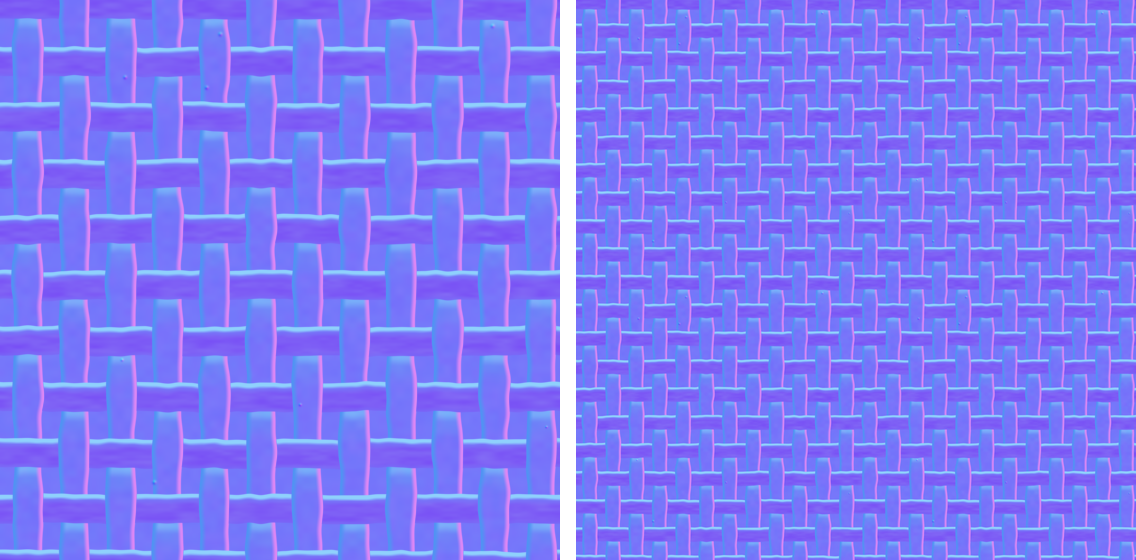
Left, the tile; right, the same tile 2 across and 2 down.
Give the GLSL for this texture map, as a Shadertoy shader.

```glsl
// Normal map of a plain basket weave: 12 upright and 10 level bands, each going
// over and under in turn. Facing directions are blended as colours per band;
// wrapping noise bends the edges, streaks the faces and scatters small pits.

const vec2 GRID = vec2(12.0, 10.0);

float hash(vec2 p) {
    return fract(sin(dot(p, vec2(127.1, 311.7))) * 43758.5453);
}

// Value noise that repeats after a whole number of cells
float noise(vec2 p, vec2 period) {
    vec2 i = floor(p), f = p - i;
    f = f * f * (3.0 - 2.0 * f);
    vec2 a = mod(i, period), b = mod(i + 1.0, period);
    return mix(mix(hash(a), hash(vec2(b.x, a.y)), f.x),
               mix(hash(vec2(a.x, b.y)), hash(b), f.x), f.y);
}

// Signed noise over the unit tile
float grain(vec2 uv, vec2 freq) {
    return noise(uv * freq, freq) - 0.5;
}

// Nearest whole number to x with the same parity as n
float nearestLike(float x, float n) {
    float m = mod(n, 2.0);
    return 2.0 * floor((x - m) * 0.5 + 0.5) + m;
}

// Upright band: e holds the distances inside its left and right edges
vec3 uprightColor(vec2 e, float y, vec2 uv) {
    vec3 col = mix(vec3(0.465, 0.455, 0.98), vec3(0.43, 0.53, 0.97),
                   smoothstep(0.01, 0.07, y));
    col = mix(col, vec3(0.48, 0.69, 0.98), 0.9 * smoothstep(0.054, 0.072, y));
    col.rg += 0.035 * vec2(grain(uv, vec2(70.0, 50.0)), grain(uv + 0.37, vec2(60.0, 80.0)));
    col = mix(col, vec3(0.31, 0.58, 0.95), 1.0 - smoothstep(0.001, 0.012, e.x));
    return mix(col, vec3(0.87, 0.53, 0.96), 1.0 - smoothstep(0.002, 0.011, e.y));
}

// Level band: y is the height above its centre line
vec3 levelColor(float y, vec2 uv) {
    float streak = grain(uv, vec2(30.0, 110.0)) + 0.4 * grain(uv, vec2(64.0, 200.0));
    vec3 col = vec3(0.49, 0.365, 0.96);
    col.rg += streak * vec2(0.03, 0.08);
    col = mix(col, vec3(0.465, 0.47, 0.975), 0.9 * smoothstep(0.005, 0.018, y));
    col = mix(col, vec3(0.47, 0.43, 0.97), 0.6 * smoothstep(0.017, 0.026, -y));
    float rim = smoothstep(0.0145, 0.0215, y + 0.002 * streak);
    return mix(col, vec3(0.56, 0.82, 0.99), rim);
}

// Small dents, in very few of the cells
vec2 pits(vec2 uv) {
    vec2 cell = floor(uv * GRID), id = mod(cell, GRID);
    vec2 centre = 0.2 + 0.6 * vec2(hash(id + 3.1), hash(id + 7.7));
    vec2 d = (uv * GRID - cell - centre) / GRID / (0.002 + 0.0015 * hash(id + 5.3));
    return step(0.94, hash(id + 11.9)) * 0.35 * d * exp(-dot(d, d));
}

void mainImage(out vec4 fragColor, in vec2 fragCoord) {
    vec2 uv = fragCoord / iResolution.xy;
    float soft = max(0.0016, 0.8 / min(iResolution.x, iResolution.y));
    vec2 p = uv * GRID - vec2(0.594, 0.906);
    vec2 cell = floor(p + 0.5);

    // Upright band: bulges at each crossing, with its own wavering edges
    float overRow = nearestLike(p.y, cell.x);
    vec2 d = (p - vec2(cell.x, overRow)) / GRID;
    float halfWidth = 0.0264 + 0.0018 * cos(d.y * 42.0 - 0.4);
    vec2 waver = vec2(noise(vec2(cell.x * 2.0, p.y * 3.0), vec2(24.0, 30.0)),
                      noise(vec2(cell.x * 2.0 + 1.0, p.y * 3.0), vec2(24.0, 30.0)));
    vec2 edge = halfWidth + vec2(d.x, -d.x) + 0.0036 * (waver - 0.5);
    float upright = smoothstep(-soft, soft, min(edge.x, edge.y));

    // Level band: each visible piece is shifted and tilted a little
    float overColumn = nearestLike(p.x, cell.y + 1.0);
    vec2 piece = mod(vec2(overColumn, cell.y), GRID);
    float y = (p.y - cell.y) / GRID.y;
    y += 0.003 * (hash(piece) - 0.5);
    y += 0.05 * (hash(piece + 2.3) - 0.5) * (p.x - overColumn) / GRID.x;
    y += 0.003 * (noise(vec2(p.x * 4.0, cell.y), vec2(48.0, 10.0)) - 0.5);
    float level = smoothstep(-soft, soft, 0.0258 - abs(y));
    float uprightOnTop = 1.0 - mod(cell.x + cell.y, 2.0);
    level *= 1.0 - upright * uprightOnTop;

    // Flat backing, then the bands
    vec3 col = vec3(0.46, 0.465, 0.98);
    col.rg += 0.025 * vec2(grain(uv, vec2(60.0)), grain(uv + 0.61, vec2(72.0)));
    col = mix(col, uprightColor(edge, d.y, uv), upright);
    col = mix(col, levelColor(y, uv), level);
    col.rg += pits(uv);
    fragColor = vec4(clamp(col, 0.0, 1.0), 1.0);
}
```
